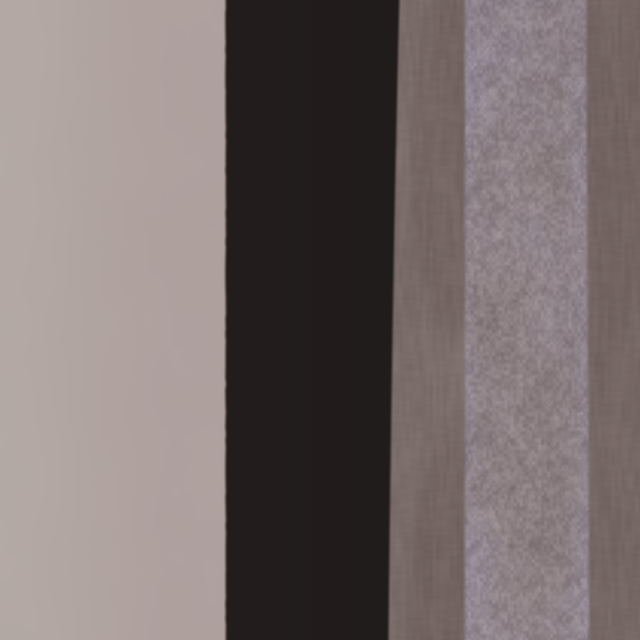
Write a WebGL 1 fragment shader that draws this background.

```glsl
precision highp float;

uniform vec2 u_resolution;

const vec3 WALL_LIGHT = vec3(0.702, 0.660, 0.640);
const vec3 WALL_SHADE = vec3(0.682, 0.628, 0.617);
const vec3 GAP_COLOR = vec3(0.130, 0.112, 0.108);
const vec3 CLOTH_LIGHT = vec3(0.490, 0.437, 0.422);
const vec3 CLOTH_SHADE = vec3(0.443, 0.385, 0.375);
const vec3 SHEER_WARM = vec3(0.550, 0.500, 0.508);
const vec3 SHEER_COOL = vec3(0.565, 0.525, 0.575);

float hash(vec2 p) {
  vec3 q = fract(vec3(p.xyx) * 0.1031);
  q += dot(q, q.yzx + 33.33);
  return fract((q.x + q.y) * q.z);
}

float noise(vec2 p) {
  vec2 cell = floor(p);
  vec2 f = fract(p);
  f = f * f * (3.0 - 2.0 * f);
  float low = mix(hash(cell), hash(cell + vec2(1.0, 0.0)), f.x);
  float high = mix(hash(cell + vec2(0.0, 1.0)), hash(cell + vec2(1.0, 1.0)), f.x);
  return mix(low, high, f.y);
}

float fbm(vec2 p) {
  float sum = 0.0;
  float weight = 0.5;
  for (int i = 0; i < 4; i++) {
    sum += weight * noise(p);
    p = p * 2.03 + 17.0;
    weight *= 0.5;
  }
  return sum / 0.9375;
}

// Soft step to the right of a vertical boundary
float rightOf(float x, float edge, float softness) {
  return smoothstep(edge - softness, edge + softness, x);
}

// Soft elliptical patch, one inside and zero outside
float patchMask(vec2 uv, vec2 center, vec2 radius) {
  return 1.0 - smoothstep(0.82, 1.12, length((uv - center) / radius));
}

vec3 wallColor(vec2 uv) {
  vec3 color = mix(WALL_LIGHT, WALL_SHADE, smoothstep(0.0, 0.28, uv.x));
  return color + 0.008 * (fbm(uv * vec2(12.0, 8.0)) - 0.5);
}

vec3 gapColor(vec2 uv) {
  float falloff = smoothstep(0.36, 0.60, uv.x);
  return GAP_COLOR + vec3(0.004, 0.003, 0.002) * (1.0 - 2.0 * falloff);
}

// Vertical threads crossed by a faint horizontal weave
float weave(vec2 uv) {
  float threads = noise(uv * vec2(190.0, 28.0)) - 0.5;
  float cross = noise(uv * vec2(55.0, 210.0) + 41.0) - 0.5;
  return 0.65 * threads + 0.35 * cross;
}

vec3 clothColor(vec2 uv, float shade) {
  vec3 color = mix(CLOTH_LIGHT, CLOTH_SHADE, shade);
  return color + 0.050 * weave(uv) + 0.03 * (fbm(uv * vec2(22.0, 7.0)) - 0.5);
}

vec3 sheerColor(vec2 uv, float left, float right) {
  float across = (uv.x - left) / (right - left);
  float rim = pow(abs(2.0 * across - 1.0), 3.0);
  float cloud = fbm(uv * vec2(13.0, 8.0) + 5.0);
  float upper = smoothstep(0.55, 0.95, uv.y);
  float cool = clamp(0.15 + 0.45 * rim + 0.35 * upper + 1.2 * (cloud - 0.5), 0.0, 1.0);
  float grain = noise(uv * vec2(210.0, 170.0)) - 0.5;
  float mottling = fbm(uv * vec2(70.0, 55.0) + 9.0) - 0.5;
  float sparkle = smoothstep(0.78, 1.0, noise(uv * 240.0 + 73.0));
  vec3 color = mix(SHEER_WARM, SHEER_COOL, cool);
  color += 0.075 * grain + 0.10 * mottling + 0.05 * (cloud - 0.5);
  return color + vec3(0.055, 0.055, 0.070) * sparkle * (0.4 + 0.6 * rim);
}

void main() {
  vec2 uv = gl_FragCoord.xy / u_resolution;
  float pixel = 1.0 / u_resolution.x;

  // Boundaries of the vertical panels
  float wallEdge = 0.3525 + 0.001 * (noise(vec2(2.0, uv.y * 90.0)) - 0.5);
  float clothEdge = 0.607 + 0.010 * uv.y + 0.007 * uv.y * uv.y;
  float sheerLeft = 0.7265;
  float sheerRight = mix(0.9205, 0.916, uv.y);

  // Folds darken the left strip and the outer part of the right strip
  float folds = max(patchMask(uv, vec2(0.705, 0.75), vec2(0.066, 0.28)),
                    patchMask(uv, vec2(0.715, 0.02), vec2(0.082, 0.33)));
  float leftShade = 0.25 + 0.55 * folds;
  float rightShade = 0.72 + 0.35 * (fbm(uv * vec2(16.0, 4.0)) - 0.5);
  float shade = mix(leftShade, rightShade, rightOf(uv.x, 0.82, 0.02));

  // Layers from left to right
  vec3 cloth = clothColor(uv, shade);
  float sheerMask = rightOf(uv.x, sheerLeft, 0.003 + pixel)
                  * (1.0 - rightOf(uv.x, sheerRight, 0.003 + pixel));
  vec3 curtain = mix(cloth, sheerColor(uv, sheerLeft, sheerRight), sheerMask);
  vec3 color = mix(wallColor(uv), gapColor(uv), rightOf(uv.x, wallEdge, 0.002 + pixel));
  color = mix(color, curtain, rightOf(uv.x, clothEdge, 0.002 + pixel));

  gl_FragColor = vec4(color, 1.0);
}
```
